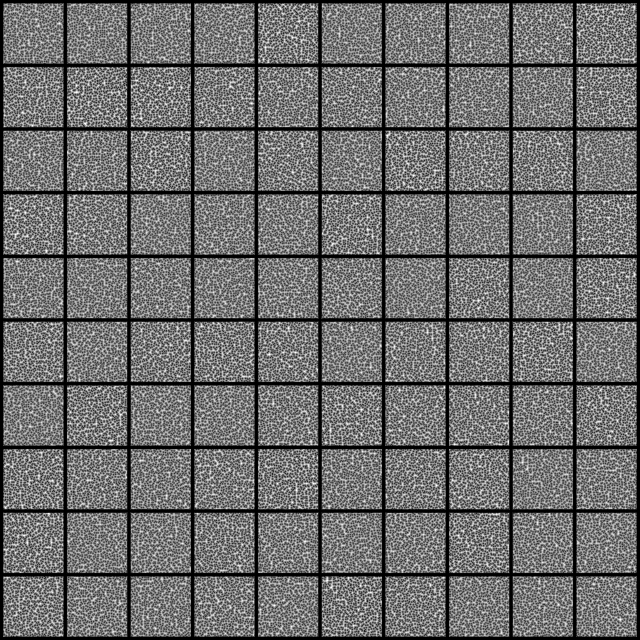
Write a WebGL 2 fragment shader that draws this pattern.

```glsl
#version 300 es
precision highp float;

#define TILES 10.0
#define PITCH 0.0995
#define LINE_WIDTH 0.0056
#define GRAINS 270.0
#define MID_GRAY 0.505
#define MEAN_DISTANCE 0.45
#define CONTRAST 0.80
#define CONTRAST_SPREAD 0.18

uniform vec2 u_resolution;
out vec4 fragColor;

vec2 hash22(vec2 p) {
    vec3 q = fract(vec3(p.xyx) * vec3(0.1031, 0.1030, 0.0973));
    q += dot(q, q.yzx + 33.33);
    return fract((q.xx + q.yz) * q.zy);
}

// Cellular noise: distance to the nearest jittered point
float cellular(vec2 p) {
    vec2 cell = floor(p);
    vec2 local = p - cell;
    float nearest = 8.0;
    for (int y = -1; y <= 1; y++) {
        for (int x = -1; x <= 1; x++) {
            vec2 neighbor = vec2(x, y);
            vec2 offset = neighbor + hash22(cell + neighbor) - local;
            nearest = min(nearest, dot(offset, offset));
        }
    }
    return sqrt(nearest);
}

// Signed distance to the grid lines, positive inside a tile
float tileDistance(vec2 uv, vec2 grid) {
    vec2 fromTileCenter = abs(fract(grid) - 0.5);
    float toLine = (0.5 - max(fromTileCenter.x, fromTileCenter.y)) * PITCH;
    vec2 fromCenter = abs(uv - 0.5);
    float toFrame = 0.5 * TILES * PITCH - max(fromCenter.x, fromCenter.y);
    return min(toLine, toFrame) - 0.5 * LINE_WIDTH;
}

void main() {
    vec2 uv = gl_FragCoord.xy / u_resolution;
    float pixel = 1.0 / min(u_resolution.x, u_resolution.y);
    vec2 grid = (uv - 0.5) / PITCH + 0.5 * TILES;
    vec2 tile = floor(grid);

    // Each tile has its own grain and contrast
    vec2 seed = hash22(tile + 17.0);
    float grain = cellular(uv * GRAINS + floor(seed * 90.0) + seed.yx);
    float contrast = CONTRAST + CONTRAST_SPREAD * (seed.x - 0.5);
    float gray = MID_GRAY + contrast * (grain - MEAN_DISTANCE);

    // Black lines with soft edges
    float inside = smoothstep(-0.75 * pixel, 0.75 * pixel, tileDistance(uv, grid));
    fragColor = vec4(vec3(clamp(gray, 0.0, 1.0) * inside), 1.0);
}
```
